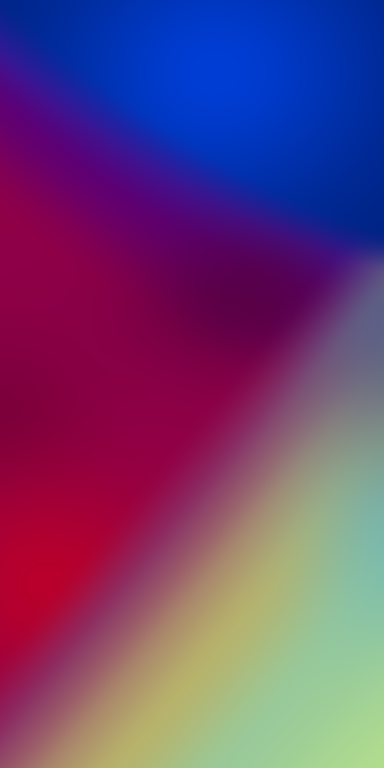
Write a Shadertoy shader that draws this background.

```glsl
// Soft blurred gradient: a blue field above a curved edge, violet and crimson
// below it, and a diagonal sweep of mauve, gold and green at the lower right.
// Layers are blended by signed distance to the two edges, plus gaussian glows.

#define DIAGONAL_START 0.2
#define DIAGONAL_SLOPE 1.2
#define CURVE_START 1.92
#define CURVE_SLOPE -0.85
#define CURVE_BEND 0.27

const vec3 CRIMSON = vec3(0.56, 0.0, 0.28);
const vec3 WINE    = vec3(0.45, 0.0, 0.22);
const vec3 RED     = vec3(0.72, 0.0, 0.17);
const vec3 PLUM    = vec3(0.33, 0.0, 0.25);
const vec3 VIOLET  = vec3(0.36, 0.0, 0.46);
const vec3 INDIGO  = vec3(0.22, 0.09, 0.59);
const vec3 NAVY    = vec3(0.0, 0.13, 0.49);
const vec3 AZURE   = vec3(0.0, 0.24, 0.83);
const vec3 MAUVE   = vec3(0.54, 0.19, 0.40);
const vec3 TAN     = vec3(0.65, 0.48, 0.42);
const vec3 GOLD    = vec3(0.72, 0.70, 0.42);
const vec3 GREEN   = vec3(0.60, 0.79, 0.60);
const vec3 LIME    = vec3(0.70, 0.87, 0.55);
const vec3 SLATE   = vec3(0.34, 0.38, 0.53);
const vec3 TEAL    = vec3(0.47, 0.74, 0.70);

// Gaussian falloff around a centre, with a radius for each axis
float glow(vec2 p, vec2 centre, vec2 radius) {
    vec2 q = (p - centre) / radius;
    return exp(-dot(q, q));
}

// Crimson field rising through violet to indigo; h is height over the curve
vec3 warmField(vec2 p, float h) {
    vec3 col = mix(CRIMSON, VIOLET, smoothstep(-0.48, -0.14, h));
    col = mix(col, INDIGO, smoothstep(-0.20, -0.02, h));
    col = mix(col, WINE, 0.8 * glow(p, vec2(0.0, 0.90), vec2(0.24, 0.22)));
    col = mix(col, PLUM, 0.8 * glow(p, vec2(0.64, 1.22), vec2(0.28, 0.19)));
    return mix(col, RED, glow(p, vec2(0.12, 0.48), vec2(0.32, 0.28)));
}

// Bands crossing the diagonal; d is the distance to its lower right
vec3 diagonalSweep(vec3 base, vec2 p, float d) {
    vec3 col = mix(MAUVE, TAN, smoothstep(0.04, 0.25, d));
    col = mix(col, GOLD, smoothstep(0.16, 0.38, d));
    col = mix(col, GREEN, smoothstep(0.34, 0.60, d));
    col = mix(col, LIME, smoothstep(0.55, 0.95, d));
    col = mix(col, TEAL, 0.9 * glow(p, vec2(1.06, 0.62), vec2(0.26, 0.30)));
    col = mix(col, SLATE, 0.95 * glow(p, vec2(1.05, 1.18), vec2(0.30, 0.36)));
    return mix(base, col, smoothstep(-0.07, 0.11, d));
}

// Blue field, brightest near the upper middle
vec3 blueField(vec2 p) {
    return mix(NAVY, AZURE, glow(p, vec2(0.56, 1.81), vec2(0.42, 0.36)));
}

void mainImage(out vec4 fragColor, in vec2 fragCoord) {
    // x runs over 0..1 and y over 0..2
    vec2 p = fragCoord / iResolution.xy * vec2(1.0, 2.0);

    // Distances to the two edges
    float curve = CURVE_START + p.x * (CURVE_SLOPE + CURVE_BEND * p.x);
    float height = p.y - curve;
    float diagonal = (DIAGONAL_START + DIAGONAL_SLOPE * p.x - p.y)
                   / length(vec2(1.0, DIAGONAL_SLOPE));

    // Layers from back to front
    vec3 col = warmField(p, height);
    col = diagonalSweep(col, p, diagonal);
    float softness = mix(0.10, 0.06, p.x);
    col = mix(col, blueField(p), smoothstep(-softness, softness, height));

    fragColor = vec4(col, 1.0);
}
```
